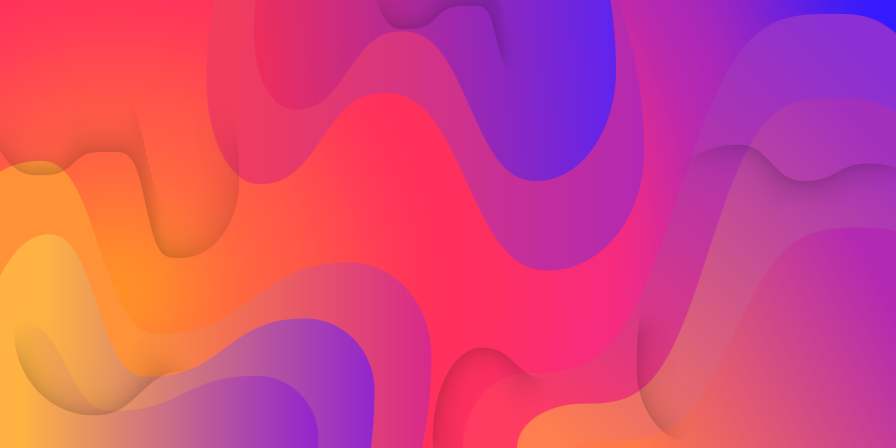
This background is drawn by a Shadertoy shader. Its source:

```glsl
// Layered fluid waves over a warm orange to blue radial gradient, with soft folds.
#define GLOW_CENTER vec2(0.26, 0.35)
#define SIDE_LEAN 0.5
#define WAVE_STEEPNESS 2.0
#define SLOPE_STEEPNESS 2.5
#define FOLD_STEEPNESS 3.0
#define FOLD_WIDTH 0.03
#define FOLD_DARKNESS 0.17

const vec3 AMBER  = vec3(1.00, 0.70, 0.26);
const vec3 ORANGE = vec3(1.00, 0.56, 0.16);
const vec3 CORAL  = vec3(1.00, 0.37, 0.27);
const vec3 RED    = vec3(1.00, 0.19, 0.36);
const vec3 PINK   = vec3(0.97, 0.17, 0.50);
const vec3 PURPLE = vec3(0.70, 0.16, 0.70);
const vec3 VIOLET = vec3(0.58, 0.15, 0.80);
const vec3 BLUE   = vec3(0.20, 0.10, 1.00);

// S-shaped rise from 0 to 1 between two abscissas
float rise(float from, float to, float x, float steepness) {
    float t = clamp((x - from) / (to - from), 0.0001, 0.9999);
    float a = pow(t, steepness);
    return a / (a + pow(1.0 - t, steepness));
}

// Rounded side that turns vertical beyond the height of its center
float roundedSide(vec2 p, vec2 foot, vec2 radius) {
    vec2 q = p - foot - vec2(0.0, radius.y);
    float beyond = max(q.y, 0.0);
    q = vec2(abs(q.x) + SIDE_LEAN * beyond * beyond, min(q.y, 0.0));
    return radius.y * (1.0 - length(q / radius));
}

// Field above a wave through three extrema; positive inside
float drape(vec2 p, vec2 left, vec2 middle, vec2 right,
            vec2 leftRadius, vec2 rightRadius, float steepness) {
    if (p.x < left.x) return roundedSide(p, left, leftRadius);
    if (p.x > right.x) return roundedSide(p, right, rightRadius);
    float hem = mix(left.y, middle.y, rise(left.x, middle.x, p.x, steepness));
    hem += (right.y - middle.y) * rise(middle.x, right.x, p.x, steepness);
    return p.y - hem;
}

float coverage(float field) {
    float d = clamp(field, -0.04, 0.04);
    return clamp(d / max(fwidth(d), 0.00001) + 0.5, 0.0, 1.0);
}

// Linear gradient between two places
vec3 grade(vec2 p, vec2 a, vec2 b, vec3 first, vec3 last) {
    vec2 axis = b - a;
    return mix(first, last, clamp(dot(p - a, axis) / dot(axis, axis), 0.0, 1.0));
}

// Shadow along the inner edge, fading out towards an elliptic limit
float fold(vec2 p, float field, vec2 center, vec2 extent) {
    float d = min(field, 0.12);
    float slope = length(vec2(dFdx(d), dFdy(d))) * iResolution.y;
    float depth = max(d, 0.0) / max(slope, 0.2);
    float limit = 1.0 - smoothstep(0.55, 1.0, length((p - center) / extent));
    return FOLD_DARKNESS * coverage(field) * exp(-depth / FOLD_WIDTH) * limit;
}

vec3 background(vec2 p) {
    float r = distance(p, GLOW_CENTER);
    vec3 col = mix(ORANGE, CORAL, smoothstep(0.0, 0.38, r));
    col = mix(col, RED, smoothstep(0.3, 0.75, r));
    col = mix(col, PINK, smoothstep(0.75, 1.15, r));
    col = mix(col, PURPLE, smoothstep(1.08, 1.4, r));
    return mix(col, BLUE, smoothstep(1.35, 1.86, r));
}

void mainImage(out vec4 fragColor, in vec2 fragCoord) {
    vec2 p = fragCoord / iResolution.y;
    vec2 m = vec2(p.x, 1.0 - p.y); // mirrored, for waves that fill downwards
    vec3 col = background(p);
    float d;

    // Hanging waves at the top
    d = drape(p, vec2(0.578, 0.589), vec2(0.859, 0.792), vec2(1.224, 0.396),
              vec2(0.117, 0.229), vec2(0.214, 0.265), WAVE_STEEPNESS);
    col = mix(col, grade(p, vec2(0.5, 0.6), vec2(1.44, 0.6), vec3(0.95, 0.24, 0.36), PURPLE), coverage(d));
    d = drape(p, vec2(0.656, 0.755), vec2(0.898, 0.93), vec2(1.198, 0.596),
              vec2(0.089, 0.167), vec2(0.177, 0.247), WAVE_STEEPNESS);
    col = mix(col, grade(p, vec2(0.58, 0.8), vec2(1.37, 0.85), vec3(0.93, 0.18, 0.36), vec3(0.38, 0.14, 0.93)), coverage(d));

    // Swelling waves at the lower left
    d = drape(m, vec2(0.091, 0.359), vec2(0.352, 0.745), vec2(0.781, 0.586),
              vec2(0.15, 0.12), vec2(0.182, 0.208), WAVE_STEEPNESS);
    col = mix(col, grade(p, vec2(0.3, 0.2), vec2(0.97, 0.2), vec3(1.0, 0.57, 0.22), vec3(0.84, 0.16, 0.55)), coverage(d));
    d = drape(m, vec2(0.109, 0.523), vec2(0.326, 0.841), vec2(0.682, 0.711),
              vec2(0.16, 0.35), vec2(0.154, 0.161), WAVE_STEEPNESS);
    col = mix(col, grade(p, vec2(0.1, 0.1), vec2(0.83, 0.1), AMBER, VIOLET), coverage(d));
    d = drape(m, vec2(0.052, 0.724), vec2(0.247, 0.917), vec2(0.573, 0.839),
              vec2(0.15, 0.3), vec2(0.138, 0.14), WAVE_STEEPNESS);
    col = mix(col, grade(p, vec2(0.05, 0.05), vec2(0.7, 0.05), AMBER, VIOLET), coverage(d));

    // Climbing slopes on the right
    d = drape(m, vec2(1.177, 0.833), vec2(1.854, 0.031), vec2(2.15, 0.12),
              vec2(0.143, 0.167), vec2(0.2), SLOPE_STEEPNESS);
    col = mix(col, grade(p, vec2(1.15, 0.08), vec2(1.9, 0.9), vec3(1.0, 0.23, 0.38), vec3(0.54, 0.19, 0.83)), coverage(d));
    d = drape(m, vec2(1.302, 0.901), vec2(1.862, 0.219), vec2(2.15, 0.29),
              vec2(0.148, 0.099), vec2(0.2), SLOPE_STEEPNESS);
    col = mix(col, grade(p, vec2(1.22, 0.05), vec2(1.92, 0.72), vec3(1.0, 0.49, 0.31), vec3(0.64, 0.19, 0.74)), coverage(d));
    d = drape(m, vec2(1.354, 0.984), vec2(1.922, 0.508), vec2(2.15, 0.56),
              vec2(0.1, 0.05), vec2(0.2), SLOPE_STEEPNESS);
    col = mix(col, grade(p, vec2(1.42, 0.0), vec2(2.0, 0.32), vec3(1.0, 0.47, 0.28), PURPLE), coverage(d));

    // Soft folds
    float shade = fold(p, drape(p, vec2(0.078, 0.609), vec2(0.247, 0.661), vec2(0.404, 0.424),
        vec2(0.1, 0.15), vec2(0.13, 0.172), FOLD_STEEPNESS), vec2(0.25, 0.57), vec2(0.38, 0.28));
    shade += fold(p, drape(p, vec2(0.893, 0.935), vec2(1.055, 0.987), vec2(1.161, 0.84),
        vec2(0.06, 0.13), vec2(0.2), FOLD_STEEPNESS), vec2(1.01, 0.95), vec2(0.22, 0.15));
    shade += fold(p, drape(m, vec2(1.646, 0.323), vec2(1.797, 0.404), vec2(1.94, 0.365),
        vec2(0.16, 0.12), vec2(0.2), WAVE_STEEPNESS), vec2(1.78, 0.63), vec2(0.28, 0.12));
    shade += fold(p, drape(p, vec2(0.208, 0.073), vec2(0.417, 0.172), vec2(0.6, 0.17),
        vec2(0.177, 0.19), vec2(0.2), WAVE_STEEPNESS), vec2(0.2, 0.16), vec2(0.24, 0.18));
    shade += fold(p, drape(m, vec2(1.076, 0.776), vec2(1.224, 0.846), vec2(1.5, 0.85),
        vec2(0.11, 0.2), vec2(0.2), WAVE_STEEPNESS), vec2(1.04, 0.12), vec2(0.2, 0.2));
    shade += fold(p, drape(p, vec2(1.549, 0.01), vec2(1.8, 0.1), vec2(2.2, 0.1),
        vec2(0.128, 0.17), vec2(0.2), WAVE_STEEPNESS), vec2(1.46, 0.15), vec2(0.13, 0.17));

    fragColor = vec4(col * (1.0 - shade), 1.0);
}
```
